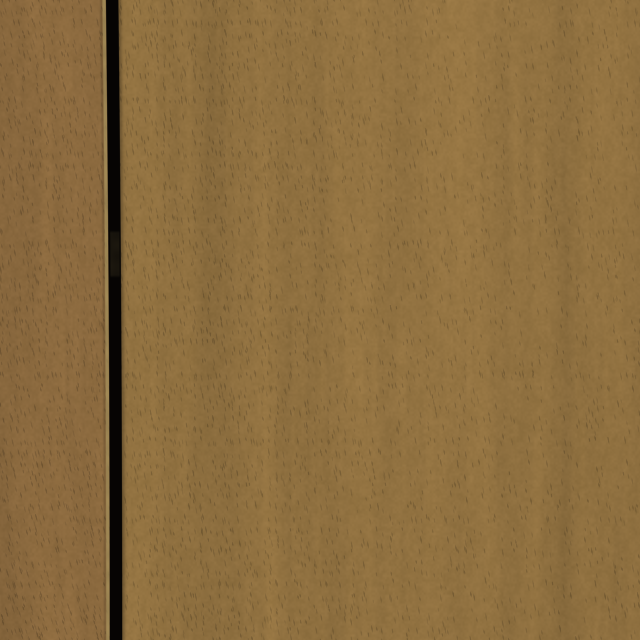
A Shadertoy shader for this texture:

```glsl
// Two wood veneer panels parted by a narrow, slightly leaning dark gap.
// Grain is stretched value noise plus broad tone bands; short pores are
// scattered on jittered grids, and fine mottling softens the surface.

const vec3 WOOD = vec3(0.562, 0.440, 0.250);
const vec3 LEFT_TINT = vec3(0.975, 0.945, 0.985);
const vec3 EDGE_LIGHT = vec3(0.62, 0.54, 0.34);
const vec3 GAP_DARK = vec3(0.022, 0.014, 0.010);
const vec3 CATCH_COLOR = vec3(0.125, 0.105, 0.065);
const float GAP_BOTTOM = 0.1715;      // left side of the gap at the base
const float GAP_LEAN = 0.0060;        // shift to the left at the top
const float GAP_WIDTH = 0.0195;
const float TRIM_WIDTH = 0.0055;
const vec2 CATCH_SPAN = vec2(0.568, 0.638);
const float STREAK_GAIN = 0.050;
const float MOTTLE_GAIN = 0.085;
const float PORE_GAIN = 0.17;
const int PORE_LAYERS = 3;

float hash(vec2 p) {
    return fract(sin(dot(p, vec2(12.9898, 78.233))) * 43758.5453);
}

float noise(vec2 p) {
    vec2 i = floor(p), f = fract(p);
    f = f * f * (3.0 - 2.0 * f);
    return mix(mix(hash(i), hash(i + vec2(1, 0)), f.x),
               mix(hash(i + vec2(0, 1)), hash(i + vec2(1, 1)), f.x), f.y);
}

float signedNoise(vec2 p) { return noise(p) - 0.5; }

float band(float x, float center, float width) {
    float d = (x - center) / width;
    return exp(-d * d);
}

// Coverage of the span from a to b, softened by s.
float span(float x, float a, float b, float s) {
    return smoothstep(a - s, a + s, x) * (1.0 - smoothstep(b - s, b + s, x));
}

// Long vertical fibres at several widths.
float streaks(vec2 p) {
    return 0.75 * signedNoise(p * vec2(24.0, 1.3))
         + 0.80 * signedNoise(p * vec2(62.0, 2.6) + 17.0)
         + 0.65 * signedNoise(p * vec2(135.0, 7.0) + 41.0);
}

// Short dark flecks, one candidate per jittered cell.
float pores(vec2 p, float density) {
    float cover = 0.0;
    for (int k = 0; k < PORE_LAYERS; k++) {
        float layer = float(k);
        vec2 cells = vec2(68.0, 40.0) + layer * vec2(17.0, 9.0);
        vec2 q = p * cells + layer * vec2(3.7, 8.3);
        vec2 id = floor(q);
        float pick = hash(id + 5.0 + layer);
        vec2 jitter = vec2(hash(id + 11.3), hash(id + 23.9));
        vec2 d = (fract(q) - mix(vec2(0.25), vec2(0.75), jitter)) / cells;
        d.x += d.y * 0.18;
        vec2 radius = vec2(0.0018, mix(0.004, 0.009, hash(id + 31.1)));
        float fleck = 1.0 - smoothstep(0.25, 1.0, length(d / radius));
        cover = max(cover, fleck * step(pick, density) * mix(0.45, 1.0, jitter.y));
    }
    return cover;
}

vec3 veneer(vec2 uv, float isLeft) {
    // Left grain slants and fans out; right grain only wavers.
    vec2 p = uv;
    p.x += isLeft * (0.07 * (uv.y - 0.5) + 0.018 * sin(uv.y * 4.0 + 0.8));
    p.x += 0.004 * signedNoise(uv * vec2(5.0, 4.0));
    p += isLeft * vec2(3.0, 7.0);

    // Broad tone bands across the right panel.
    float x = uv.x + 0.012 * (uv.y - 0.5);
    float tone = 0.025 * band(x, 0.225, 0.035)
               - 0.045 * band(x, 0.330, 0.035) * mix(0.6, 1.0, uv.y)
               + 0.020 * band(x, 0.415, 0.012)
               - 0.025 * band(x, 0.445, 0.014)
               + 0.020 * band(x, 0.560, 0.030)
               + 0.025 * band(x, 0.690, 0.060)
               - 0.040 * band(x, 0.880, 0.016)
               + 0.020 * band(x, 0.925, 0.018);
    tone *= 1.0 - isLeft;
    tone -= isLeft * 0.05 * band(uv.x, 0.0, 0.06) * (1.0 - 0.5 * uv.y);
    tone += 0.025 * (uv.y - 0.5) * smoothstep(0.2, 0.6, uv.x);

    float mottle = 0.55 * signedNoise(uv * vec2(190.0, 150.0))
                 + 0.45 * signedNoise(uv * vec2(330.0, 290.0) + 9.0)
                 + 0.35 * signedNoise(uv * vec2(75.0, 45.0) + 63.0);
    float density = mix(0.50, 0.24, smoothstep(0.25, 0.75, uv.x));
    float shade = 1.01 + tone + STREAK_GAIN * streaks(p)
                + MOTTLE_GAIN * mottle - PORE_GAIN * pores(p, density);
    vec3 tint = mix(vec3(1.0), LEFT_TINT, isLeft);
    return WOOD * tint * shade + vec3(-0.002, 0.0, 0.010) * mottle;
}

void mainImage(out vec4 fragColor, in vec2 fragCoord) {
    vec2 uv = fragCoord / iResolution.xy;
    float soft = max(0.0012, 0.8 / iResolution.x);
    float gapLeft = GAP_BOTTOM - GAP_LEAN * uv.y * uv.y;
    float x = uv.x - gapLeft;
    vec3 color = veneer(uv, step(x, 0.5 * GAP_WIDTH));

    // Pale trim beside the gap, with a thin shadow line before it.
    color *= 1.0 - 0.14 * band(x, -TRIM_WIDTH - 0.002, 0.0022);
    float trim = span(x, -TRIM_WIDTH, 0.0, soft);
    color = mix(color, EDGE_LIGHT * (0.96 + 0.12 * noise(uv * vec2(80.0, 60.0))), 0.75 * trim);
    color *= 1.0 - 0.22 * band(x, GAP_WIDTH + 0.001, 0.004);

    // Dark opening and the dim catch inside it.
    float latch = span(uv.y, CATCH_SPAN.x, CATCH_SPAN.y, 0.003);
    latch *= span(x, 0.003, GAP_WIDTH - 0.002, 0.0015);
    vec3 inside = mix(GAP_DARK, CATCH_COLOR, latch * mix(0.6, 1.0, noise(uv * 60.0)));
    color = mix(color, inside, span(x, 0.0, GAP_WIDTH, soft));
    fragColor = vec4(clamp(color, 0.0, 1.0), 1.0);
}
```
